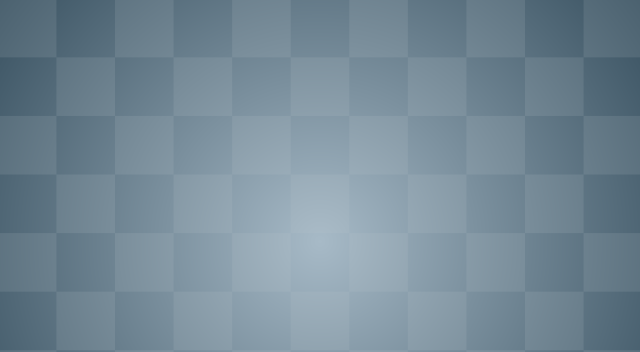
Give the GLSL for this background, as a Shadertoy shader.

```glsl
// Soft slate-blue checkerboard lit by a round glow below the centre.

const float CELL = 0.1664;                  // tile side, in canvas heights
const vec2 GRID_ORIGIN = vec2(-0.5 * CELL, 0.005);
const vec2 GLOW_CENTRE = vec2(0.0, 0.314);

const vec3 GLOW_COLOUR = vec3(0.655, 0.729, 0.780);
const vec3 GLOW_FALLOFF = vec3(0.380, 0.361, 0.353);
const vec3 TILE_TINT = vec3(0.745, 0.784, 0.804);
const float TILE_OPACITY = 0.14;

// Smoothed square wave of period 2: +1 on even tiles, -1 on odd tiles.
vec2 squareWave(vec2 x, float blur) {
    vec2 edgeDistance = 0.5 - abs(mod(x + 0.5, 2.0) - 1.0);
    return clamp(2.0 * edgeDistance / blur, -1.0, 1.0);
}

// Coverage of the light tiles, from 0 to 1.
float checker(vec2 x, float blur) {
    vec2 wave = squareWave(x, blur);
    return 0.5 + 0.5 * wave.x * wave.y;
}

// Colour fading linearly with distance from the glow.
vec3 radialGlow(vec2 p, vec2 centre) {
    return GLOW_COLOUR - GLOW_FALLOFF * length(p - centre);
}

void mainImage(out vec4 fragColor, in vec2 fragCoord) {
    // Canvas heights, with x measured from the middle
    vec2 p = fragCoord / iResolution.y;
    p.x -= 0.5 * iResolution.x / iResolution.y;

    // Glowing backdrop
    vec3 colour = radialGlow(p, GLOW_CENTRE);

    // Translucent light tiles
    float pixel = 1.0 / (iResolution.y * CELL);
    float tile = checker((p - GRID_ORIGIN) / CELL, pixel);
    colour = mix(colour, TILE_TINT, TILE_OPACITY * tile);

    fragColor = vec4(clamp(colour, 0.0, 1.0), 1.0);
}
```
